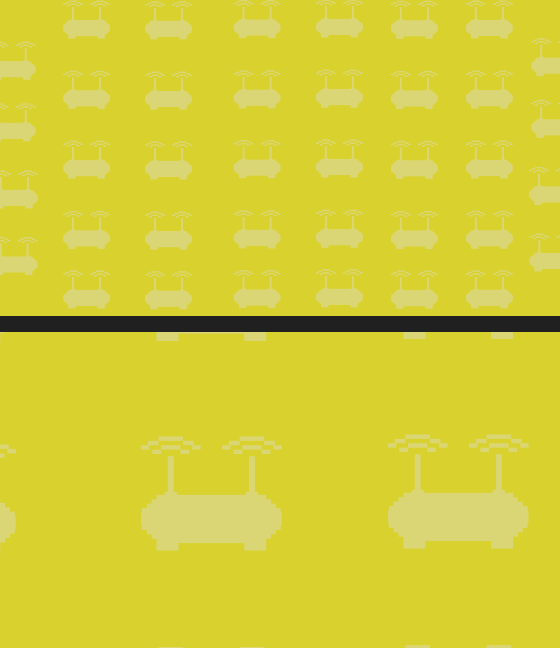
Top, the full canvas; bottom, a detail of the centre.
A Shadertoy shader for this pattern:

```glsl
// Yellow wallpaper of pale pixel-style routers, each with two antennas and signal arcs.

const vec2 CANVAS = vec2(768.0, 432.0);   // layout units
const float CELL = 2.0;                   // layout units per icon cell
const vec3 YELLOW = vec3(0.85, 0.82, 0.18);
const vec3 PALE = vec3(0.86, 0.84, 0.46);

// Share of a span of width w centred on x that lies inside [a, b]
float interval(float x, float a, float b, float w) {
    return clamp(min(b, x + 0.5 * w) - max(a, x - 0.5 * w), 0.0, w) / w;
}

// Box-filtered rectangle
float box(vec2 p, vec2 lo, vec2 hi, float w) {
    return interval(p.x, lo.x, hi.x, w) * interval(p.y, lo.y, hi.y, w);
}

// Octagonal housing built of stepped rows, with two feet
float housing(vec2 p, float w) {
    float cover = box(p, vec2(7.5, 0.0), vec2(12.5, 1.7), w);
    for (int row = 0; row < 11; row++) {
        float y = 1.7 + float(row);
        float fromEdge = float(min(row, 10 - row));
        float halfWidth = min(16.0, 12.5 + 1.1 * fromEdge);
        cover += box(p, vec2(-halfWidth, y), vec2(halfWidth, y + 1.0), w);
    }
    return cover;
}

// Stem with a flared base and two broken arcs above it
float antenna(vec2 p, float w) {
    p.x = abs(p.x);
    float cover = box(p, vec2(-1.4, 12.7), vec2(1.4, 13.4), w);
    cover += box(p, vec2(-0.67, 13.4), vec2(0.67, 21.5), w);
    // Outer arc
    cover += box(p, vec2(-2.8, 25.0), vec2(2.8, 26.0), w);
    cover += box(p, vec2(2.8, 24.0), vec2(5.2, 25.0), w);
    cover += box(p, vec2(4.9, 23.0), vec2(6.8, 24.0), w);
    // Inner arc
    cover += box(p, vec2(-2.2, 23.0), vec2(2.2, 24.0), w);
    cover += box(p, vec2(2.2, 22.0), vec2(4.2, 23.0), w);
    return cover;
}

// Router standing on base, its horizontal centre at base.x
float router(vec2 pos, vec2 base, float pixel) {
    vec2 p = (pos - base) / CELL;
    float w = pixel / CELL;
    p.x = abs(p.x);
    if (p.x > 16.0 + w || p.y < -w || p.y > 26.0 + w) return 0.0;
    return min(1.0, housing(p, w) + antenna(p - vec2(9.25, 0.0), w));
}

void mainImage(out vec4 fragColor, in vec2 fragCoord) {
    float pixel = CANVAS.y / iResolution.y;
    vec2 pos = fragCoord * pixel;
    float cover = 0.0;

    // Main grid: uneven columns, each with a slight vertical shift
    float columnX[6] = float[6](118.3, 230.3, 351.5, 464.0, 566.5, 669.0);
    float columnShift[6] = float[6](0.0, -1.0, 0.7, 1.6, -0.2, 0.2);
    float rowY[5] = float[5](379.2, 283.2, 187.7, 91.7, 10.2);
    for (int c = 0; c < 6; c++) {
        if (abs(pos.x - columnX[c]) > 34.0 + pixel) continue;
        for (int r = 0; r < 5; r++) {
            vec2 base = vec2(columnX[c], rowY[r] + columnShift[c]);
            cover = max(cover, router(pos, base, pixel));
        }
    }

    // Staggered columns cut by the left and right borders
    float sideY[4] = float[4](323.0, 238.7, 147.0, 56.0);
    float sideInset[4] = float[4](0.0, 0.0, 3.0, 2.5);
    for (int r = 0; r < 4; r++) {
        vec2 left = vec2(16.7 + sideInset[r], sideY[r]);
        vec2 right = vec2(758.3 - sideInset[r], sideY[r] + 4.8);
        cover = max(cover, router(pos, left, pixel));
        cover = max(cover, router(pos, right, pixel));
    }

    fragColor = vec4(mix(YELLOW, PALE, cover), 1.0);
}
```
